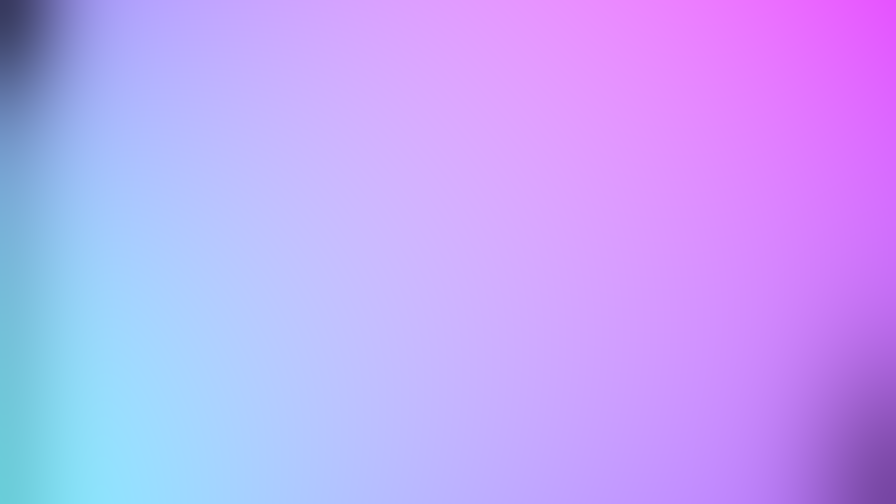
Write a WebGL 2 fragment shader that draws this background.

```glsl
#version 300 es
precision highp float;
// Soft pastel mesh gradient: cyan at lower left, pink and violet at upper right.
// Three horizontal colour curves are blended by a vertical curve, then the left
// edge and two opposite corners are dimmed with Gaussian shades.

#define EDGE_SHADE 0.15
#define EDGE_WIDTH 0.07
#define TOP_LEFT_SHADE 0.48
#define TOP_LEFT_SIZE vec2(0.075, 0.20)
#define LOW_RIGHT_SHADE 0.36
#define LOW_RIGHT_SIZE vec2(0.10, 0.29)

uniform vec2 u_resolution;
out vec4 fragColor;

// Quadratic curve through three colours at t = 0, 0.5 and 1
vec3 colourCurve(vec3 start, vec3 middle, vec3 end, float t) {
    float s = 1.0 - t;
    return start * s * (s - t) + middle * 4.0 * s * t + end * t * (t - s);
}

// Elliptical Gaussian falloff around a centre
float softSpot(vec2 p, vec2 centre, vec2 size) {
    vec2 d = (p - centre) / size;
    return exp(-dot(d, d));
}

void main() {
    vec2 uv = gl_FragCoord.xy / u_resolution;

    // Horizontal colour curves
    vec3 low = colourCurve(vec3(0.48, 0.95, 1.0), vec3(0.73, 0.70, 1.0), vec3(0.72, 0.42, 1.0), uv.x);
    vec3 mid = colourCurve(vec3(0.55, 0.84, 1.0), vec3(0.82, 0.70, 1.0), vec3(0.82, 0.44, 1.0), uv.x);
    vec3 high = colourCurve(vec3(0.58, 0.60, 1.0), vec3(0.88, 0.61, 1.0), vec3(0.90, 0.32, 1.0), uv.x);
    vec3 colour = colourCurve(low, mid, high, uv.y);

    // Dimming of the left edge and of the two corners
    float edge = uv.x / EDGE_WIDTH;
    float shade = EDGE_SHADE * exp(-edge * edge);
    shade += TOP_LEFT_SHADE * softSpot(uv, vec2(0.0, 1.0), TOP_LEFT_SIZE);
    shade += LOW_RIGHT_SHADE * softSpot(uv, vec2(1.0, 0.0), LOW_RIGHT_SIZE);
    colour *= 1.0 - shade;

    fragColor = vec4(clamp(colour, 0.0, 1.0), 1.0);
}
```
